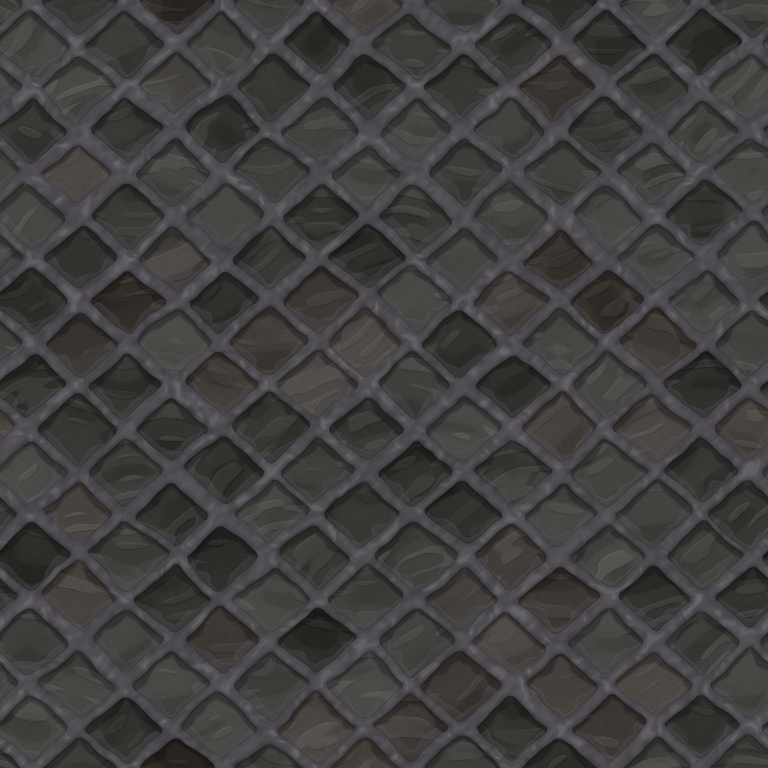
A WebGL 1 fragment shader for this texture:

```glsl
precision highp float;
// Weathered dark stone tiles in a diamond lattice, set in raised violet-grey grout.

uniform vec2 u_resolution;

const vec2 REPEATS = vec2(8.0, 9.0);        // diamonds across and down
const vec2 LATTICE_SHIFT = vec2(0.32, 0.48);
const float HALF_SIDE = 0.412;              // tile half side, in lattice cells
const float SIDE_JITTER = 0.035;
const float CENTRE_JITTER = 0.035;
const float CORNER_RADIUS = 0.09;
const float WARP = 0.11;
const float EDGE_WOBBLE = 0.035;
const float BUMP_GRID = 23.0;
const float NO_WRAP = 289.0;
const vec3 STONE_DARK = vec3(0.172, 0.168, 0.156);
const vec3 STONE_LIGHT = vec3(0.292, 0.288, 0.278);
const vec3 WARM_TINT = vec3(0.018, 0.002, -0.002);
const vec3 GROUT = vec3(0.315, 0.305, 0.325);

float hash(vec2 p) {
  vec3 h = fract(vec3(p.xyx) * 0.1031);
  h += dot(h, h.yzx + 33.33);
  return fract((h.x + h.y) * h.z);
}

vec2 hash2(vec2 p) {
  return vec2(hash(p + 17.3), hash(p + 71.9));
}

// Value noise that wraps after the given number of cells.
float noise(vec2 p, float period) {
  vec2 i = floor(p), f = fract(p);
  f = f * f * (3.0 - 2.0 * f);
  vec2 lo = mod(i, period), hi = mod(i + 1.0, period);
  return mix(mix(hash(lo), hash(vec2(hi.x, lo.y)), f.x),
             mix(hash(vec2(lo.x, hi.y)), hash(hi), f.x), f.y);
}

float roundedBox(vec2 p, vec2 halfSize, float r) {
  vec2 d = abs(p) - halfSize + r;
  return length(max(d, 0.0)) + min(max(d.x, d.y), 0.0) - r;
}

// Signed relief of small scattered bumps, lit from above.
float bumps(vec2 p, vec2 seed) {
  vec2 cell = floor(p);
  vec2 rnd = hash2(cell + seed);
  vec2 d = fract(p) - mix(vec2(0.35), vec2(0.65), rnd);
  float radius = mix(0.14, 0.34, rnd.x);
  float cluster = noise(cell * 0.17 + seed, NO_WRAP);
  float present = step(hash(cell + seed + 5.0), smoothstep(0.45, 0.85, cluster) * 0.9 + 0.03);
  return present * (1.0 - smoothstep(radius * 0.6, radius, length(d))) * (d.y - 0.4 * d.x) / radius;
}

// Layered flat patches and curved scratches on a tile face.
float faceMarks(vec2 p, vec2 seed, float aa) {
  vec2 rnd = hash2(seed + 3.0);
  float angle = mix(-0.35, 0.95, rnd.x);
  float c = cos(angle), s = sin(angle);
  vec2 g = vec2(c * p.x + s * p.y, c * p.y - s * p.x);
  g.y += (rnd.y - 0.5) * 1.6 * g.x * g.x;
  float soft = 0.02 + aa * 2.0;
  float broad = noise(g * vec2(2.2, 5.0) + seed * 7.0, NO_WRAP);
  float strokes = noise(g * vec2(2.8, 11.0) + seed * 13.0, NO_WRAP);
  float above = noise((g + vec2(0.0, 0.018)) * vec2(2.8, 11.0) + seed * 13.0, NO_WRAP);
  float light = smoothstep(0.70 - soft, 0.70 + soft, strokes);
  float lip = light - smoothstep(0.70 - soft, 0.70 + soft, above);
  float dark = 1.0 - smoothstep(0.33 - soft, 0.33 + soft, broad);
  return 0.035 * light * (0.4 + rnd.y) + 0.025 * lip - 0.024 * dark + 0.025 * (broad - 0.5);
}

void main() {
  vec2 uv = gl_FragCoord.xy / u_resolution;
  float aa = length(REPEATS) / min(u_resolution.x, u_resolution.y);

  // Diamond lattice: x runs to the upper right, y to the upper left.
  vec2 p = uv * REPEATS - LATTICE_SHIFT;
  vec2 lattice = vec2(p.x + p.y, p.y - p.x);
  lattice += WARP * (vec2(noise(uv * 18.0, 18.0), noise(uv * 18.0 + 7.5, 18.0)) - 0.5);
  lattice += EDGE_WOBBLE * (vec2(noise(uv * 60.0, 60.0), noise(uv * 60.0 + 9.5, 60.0)) - 0.5);
  vec2 cell = floor(lattice + 0.5);
  vec2 seed = mod(vec2(cell.x - cell.y, cell.x + cell.y) * 0.5, REPEATS) * 2.0;
  vec2 rnd = hash2(seed);

  // Tile outline with its own size and position.
  vec2 q = lattice - cell - CENTRE_JITTER * (hash2(seed + 31.0) - 0.5) * 2.0;
  vec2 halfSize = HALF_SIDE + SIDE_JITTER * (hash2(seed + 43.0) - 0.5) * 2.0;
  float dist = roundedBox(q, halfSize, CORNER_RADIUS);
  float inside = 1.0 - smoothstep(-aa, aa, dist);
  vec2 face = vec2(q.x - q.y, q.x + q.y) * 0.5;

  // Stone face.
  vec3 stone = mix(STONE_DARK, STONE_LIGHT, pow(rnd.x, 0.7));
  stone += WARM_TINT * smoothstep(0.75, 0.95, rnd.y);
  stone += faceMarks(face, seed, aa) + 0.045 * bumps(face * BUMP_GRID + 30.0, seed);
  stone += 0.012 * (noise(uv * 200.0, 200.0) - 0.5);

  // Shade under the upper edges, pale worn rim along the lower ones.
  float ragged = noise(face * 7.0 + seed * 5.0 + 20.0, NO_WRAP);
  vec2 upper = halfSize - q, lower = halfSize + q;
  float upperDepth = min(upper.x, upper.y);
  float lowerDepth = min(lower.x, lower.y);
  float shadeWidth = 0.05 + 0.10 * ragged;
  float shade = 1.0 - smoothstep(shadeWidth - 0.035, shadeWidth + 0.02, upperDepth);
  stone *= 1.0 - 0.27 * shade - 0.12 * (1.0 - smoothstep(0.0, 0.05, upperDepth));
  float rimEdge = lowerDepth - 0.015 - 0.15 * ragged;
  float rim = (1.0 - smoothstep(-aa, aa, rimEdge)) * (1.0 - 0.7 * shade);
  stone = mix(stone, stone * 0.55 + GROUT * 0.43, rim * 0.75);
  stone += 0.03 * rim * smoothstep(-0.035, 0.0, rimEdge);
  stone *= 1.0 - 0.18 * (1.0 - smoothstep(0.0, 0.03, -dist));

  // Fibrous grout, brightest along the crest and at the crossings.
  float grain = noise(uv * vec2(90.0) + 3.0 * noise(uv * 40.0, 40.0), 90.0);
  float fibre = noise(vec2(uv.x + uv.y, uv.y - uv.x) * vec2(70.0, 140.0), 70.0);
  float crest = smoothstep(0.0, 0.10, dist);
  vec3 grout = GROUT * (0.89 + 0.13 * crest + 0.20 * (grain - 0.5) + 0.14 * (fibre - 0.5));
  grout += 0.04 * smoothstep(0.68, 0.78, grain) * crest;
  grout += 0.022 * (1.0 - smoothstep(0.0, 0.05, dist)) * sign(-face.y);

  gl_FragColor = vec4(mix(grout, stone, inside), 1.0);
}
```
